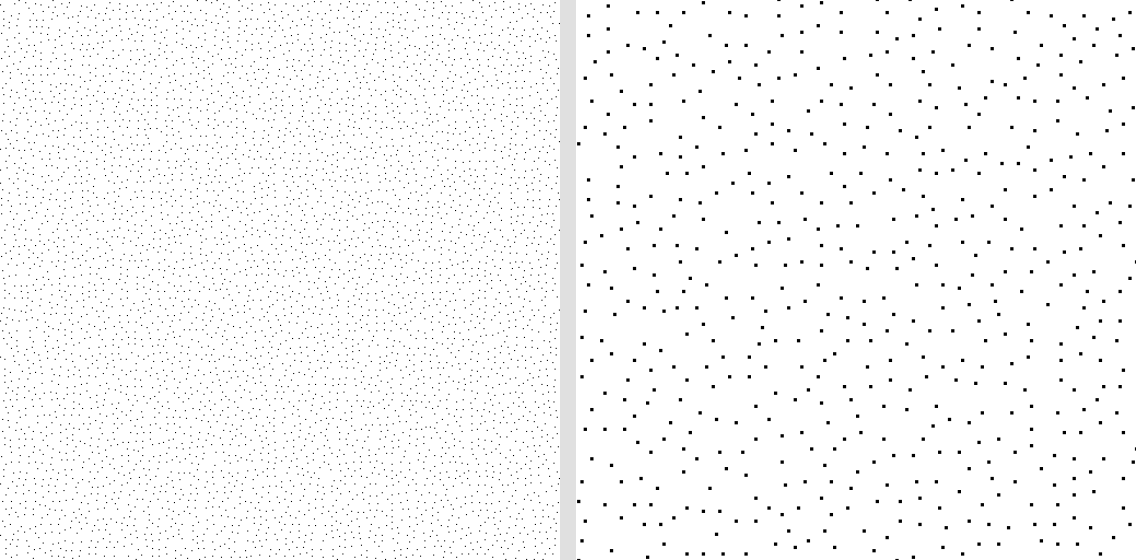
Left: the whole. Right: its middle third, enlarged.
Reproduce this texture procedurally as a Shadertoy shader.

```glsl
vec2 hash22(vec2 p) {
    vec3 q = fract(p.xyx * vec3(0.1031, 0.1030, 0.0973));
    q += dot(q, q.yzx + 33.33);
    return fract((q.xx + q.yz) * q.zy);
}

// Shift that moves point a away from a neighbour b that is too close
vec2 repel(vec2 a, vec2 b) {
    vec2 away = a - b;
    float dist = max(length(away), 1e-4);
    return 0.42 * away / dist * max(0.84 - dist, 0.0);
}

void mainImage(out vec4 fragColor, in vec2 fragCoord) {
    float pixel = 1.0 / iResolution.y;
    vec2 uv = fragCoord * pixel;
    float cells = 72.0;
    vec2 home = floor(uv * cells);

    // One random point per cell in a 7 by 7 window
    vec2 scattered[49];
    for (int y = 0; y < 7; y++)
    for (int x = 0; x < 7; x++) {
        vec2 cell = home + vec2(x - 3, y - 3);
        scattered[y * 7 + x] = cell + hash22(cell + 17.0);
    }

    // First spreading pass on the inner 5 by 5 points
    vec2 spread[25];
    for (int y = 0; y < 5; y++)
    for (int x = 0; x < 5; x++) {
        vec2 start = scattered[(y + 1) * 7 + x + 1];
        vec2 shift = vec2(0.0);
        for (int j = 0; j < 3; j++)
        for (int i = 0; i < 3; i++)
            shift += repel(start, scattered[(y + j) * 7 + x + i]);
        spread[y * 5 + x] = start + shift;
    }

    // Second pass, then draw the nearest 3 by 3 dots as tiny squares
    float dotSize = 1.0 / 512.0;
    float ink = 0.0;
    for (int y = 0; y < 3; y++)
    for (int x = 0; x < 3; x++) {
        vec2 start = spread[(y + 1) * 5 + x + 1];
        vec2 shift = vec2(0.0);
        for (int j = 0; j < 3; j++)
        for (int i = 0; i < 3; i++)
            shift += repel(start, spread[(y + j) * 5 + x + i]);

        // Snap to a fine grid so that every dot is equally crisp
        vec2 center = (floor((start + shift) / cells / dotSize) + 0.5) * dotSize;
        vec2 overlap = (0.5 * (dotSize + pixel) - abs(uv - center)) / pixel;
        vec2 cover = clamp(overlap, 0.0, min(1.0, dotSize / pixel));
        ink = max(ink, cover.x * cover.y);
    }

    fragColor = vec4(vec3(1.0 - ink), 1.0);
}
```
